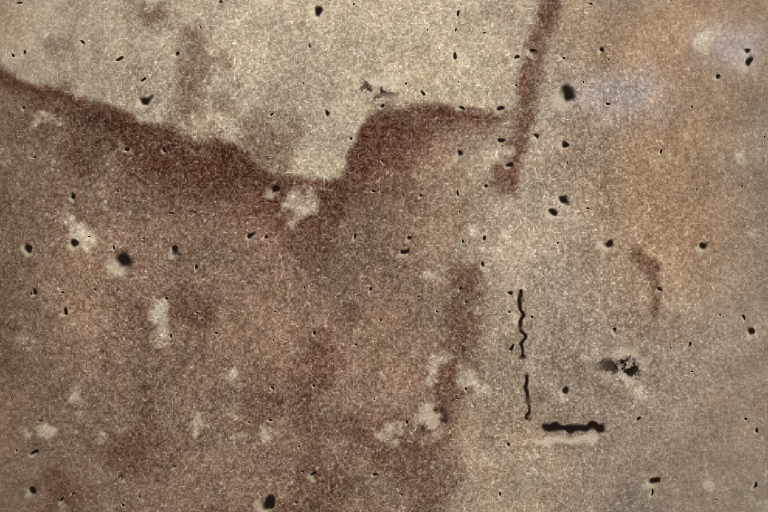
A Shadertoy shader for this texture:

```glsl
// Weathered tan stone with rusty stains, small pits, cracks and fine sparkling grain.

const vec3 SAND   = vec3(0.69, 0.63, 0.53);
const vec3 BROWN  = vec3(0.50, 0.405, 0.335);
const vec3 GREY   = vec3(0.61, 0.545, 0.47);
const vec3 OCHRE  = vec3(0.64, 0.51, 0.39);
const vec3 RUST   = vec3(0.33, 0.215, 0.165);
const vec3 LILAC  = vec3(0.74, 0.69, 0.67);
const vec3 CHALK  = vec3(0.86, 0.81, 0.70);
const vec3 HOLE   = vec3(0.09, 0.06, 0.045);
const float GRAIN = 0.20;
const float MOTTLE = 0.30;

float hash(vec2 p) {
    vec3 q = fract(vec3(p.xyx) * 0.1031);
    q += dot(q, q.yzx + 33.33);
    return fract((q.x + q.y) * q.z);
}

float noise(vec2 p) {
    vec2 i = floor(p), f = fract(p);
    f = f * f * (3.0 - 2.0 * f);
    return mix(mix(hash(i), hash(i + vec2(1, 0)), f.x),
               mix(hash(i + vec2(0, 1)), hash(i + vec2(1, 1)), f.x), f.y);
}

float fbm(vec2 p) {
    float sum = 0.0, amp = 0.5;
    for (int i = 0; i < 5; i++) {
        sum += amp * noise(p);
        p = mat2(0.8, 0.6, -0.6, 0.8) * p * 2.03 + 17.0;
        amp *= 0.5;
    }
    return sum;
}

// Distance to a segment
float segment(vec2 p, vec2 a, vec2 b) {
    vec2 d = b - a;
    return length(p - a - d * clamp(dot(p - a, d) / dot(d, d), 0.0, 1.0));
}

// Soft mask: 1 inside, 0 beyond the outer distance
float fade(float inner, float outer, float d) {
    return 1.0 - smoothstep(inner, outer, d);
}

float blob(vec2 p, vec2 center, vec2 size) {
    return fade(0.2, 1.0, length((p - center) / size));
}

// Scattered holes: x is the dark hollow, y the lit lower-left rim
vec2 pits(vec2 p, float cell, float density, float rMin, float rMax) {
    vec2 id = floor(p / cell);
    vec2 center = (id + 0.3 + 0.4 * vec2(hash(id + 3.7), hash(id + 41.3))) * cell;
    float size = hash(id + 77.1);
    float r = mix(rMin, rMax, size * size * size);
    float present = step(hash(id + 9.2), density);
    vec2 d = p - center;
    d.x *= mix(0.8, 1.4, hash(id + 23.0));
    return present * vec2(fade(0.45 * r, 1.25 * r, length(d)),
                          fade(0.4 * r, 1.7 * r, length(d + 0.8 * r)));
}

void mainImage(out vec4 fragColor, in vec2 fragCoord) {
    vec2 p = fragCoord / iResolution.y;
    vec2 warp = vec2(fbm(p * 9.0), fbm(p * 9.0 + 50.0)) - 0.48;
    vec2 w = p + 0.09 * warp;
    vec2 rough = p + 0.012 * (vec2(noise(p * 70.0), noise(p * 70.0 + 30.0)) - 0.5);
    float broad = fbm(p * 4.0 + 8.0), fine = fbm(p * 22.0);

    // Stain border: falls from the left, then steps up
    float border = mix(0.88 - 0.37 * w.x, 0.775, smoothstep(0.60, 0.72, w.x));
    float below = border - w.y;
    float left = fade(0.75, 1.10, w.x);

    // Broad colour zones
    vec3 col = mix(SAND, GREY, smoothstep(0.9, 1.15, w.x));
    col = mix(col, BROWN, smoothstep(-0.01, 0.03, below) * left);
    col = mix(col, OCHRE, 0.75 * blob(w, vec2(1.30, 0.62), vec2(0.24, 0.36)));
    col = mix(col, OCHRE, 0.6 * blob(w, vec2(1.30, 0.93), vec2(0.32, 0.16)));
    col = mix(col, LILAC, 0.8 * blob(w, vec2(1.23, 0.80), vec2(0.14, 0.09)));
    col = mix(col, LILAC, 0.8 * blob(w, vec2(1.42, 0.90), vec2(0.12, 0.10)));
    col = mix(col, OCHRE, 0.35 * smoothstep(0.5, 0.7, fbm(p * 6.0 + 90.0)));

    // Rust band and streaks
    float depth = 0.05 + 0.11 * smoothstep(0.08, 0.35, p.x) * fade(0.65, 0.9, p.x);
    float band = smoothstep(-0.012, 0.018, below) * fade(0.3 * depth, 1.5 * depth, below) * fade(0.92, 1.04, w.x);
    float streak = min(segment(w, vec2(1.07, 1.02), vec2(1.05, 0.86)),
                       segment(w, vec2(1.05, 0.86), vec2(1.0, 0.66)));
    float lower = min(segment(w, vec2(0.92, 0.46), vec2(0.89, 0.30)),
                      segment(w, vec2(0.89, 0.30), vec2(0.86, 0.13)));
    float hook = min(segment(w, vec2(1.24, 0.51), vec2(1.275, 0.48)),
                     segment(w, vec2(1.275, 0.48), vec2(1.29, 0.40)));
    float rust = max(band, 0.85 * fade(0.008, 0.038, streak));
    rust = max(rust, 0.65 * fade(0.01, 0.06, lower));
    rust = max(rust, 0.65 * fade(0.003, 0.022, hook));
    rust = max(rust, 0.55 * smoothstep(0.56, 0.72, fbm(p * 8.0 + 31.0)) * left);
    col = mix(col, RUST, rust * clamp(0.35 + fine, 0.0, 0.92));

    // Mottling, chalky flecks and mineral grain; focus is softer at the corners
    col *= 1.0 + MOTTLE * (broad - 0.48) + 0.9 * MOTTLE * (fine - 0.48);
    col = mix(col, CHALK, 0.65 * smoothstep(0.66, 0.80, fbm(p * 13.0 + 63.0)));
    float focus = mix(1.0, 0.55, smoothstep(0.45, 0.9, length(p - vec2(0.7, 0.5))));
    float grain = noise(p * 330.0) - 0.5 + 0.7 * (noise(p * 165.0 + 11.0) - 0.5);
    col += GRAIN * focus * grain;
    col += 0.17 * focus * smoothstep(0.76, 0.95, noise(p * 240.0 + 5.0)) * vec3(0.95, 0.97, 1.0);

    // Pits in three sizes, clustered by the broad noise
    float crowd = smoothstep(0.3, 0.65, broad);
    vec2 holes = pits(rough, 0.051, 0.10 + 0.15 * crowd, 0.002, 0.006);
    holes = max(holes, pits(rough + 0.37, 0.094, 0.15 + 0.25 * crowd, 0.004, 0.011));
    holes = max(holes, pits(rough + 0.11, 0.26, 0.28, 0.009, 0.021));

    // Chipped hollows with bright crumbs
    float chips = max(blob(w, vec2(0.85, 0.16), vec2(0.05, 0.07)),
                      max(blob(w, vec2(1.22, 0.29), vec2(0.06, 0.06)),
                          blob(w, vec2(0.74, 0.82), vec2(0.06, 0.05))));
    float crumbs = fbm(p * 38.0 + 4.0);
    holes.y = max(holes.y, chips * smoothstep(0.40, 0.55, crumbs));
    holes.x = max(holes.x, chips * fade(0.30, 0.42, crumbs));

    // Upright crack and the short slot at its foot
    float crack = segment(rough, vec2(1.015, 0.43), vec2(1.032, 0.18));
    float slot = segment(rough, vec2(1.07, 0.165), vec2(1.175, 0.168));
    holes.x = max(holes.x, fade(0.001, 0.006, crack) * smoothstep(0.25, 0.6, noise(p * 28.0)));
    holes.x = max(holes.x, fade(0.004, 0.012, slot));
    holes.y = max(holes.y, fade(0.002, 0.012, segment(rough, vec2(1.05, 0.135), vec2(1.16, 0.145))));

    col = mix(col, CHALK, 0.6 * holes.y);
    col = mix(col, HOLE, 0.93 * holes.x);

    // Shade falling off toward the lower corners
    col *= 1.0 - 0.22 * smoothstep(0.55, 1.0, length((p - vec2(0.75, 0.6)) * vec2(0.9, 1.0)));
    fragColor = vec4(clamp(col, 0.0, 1.0), 1.0);
}
```
